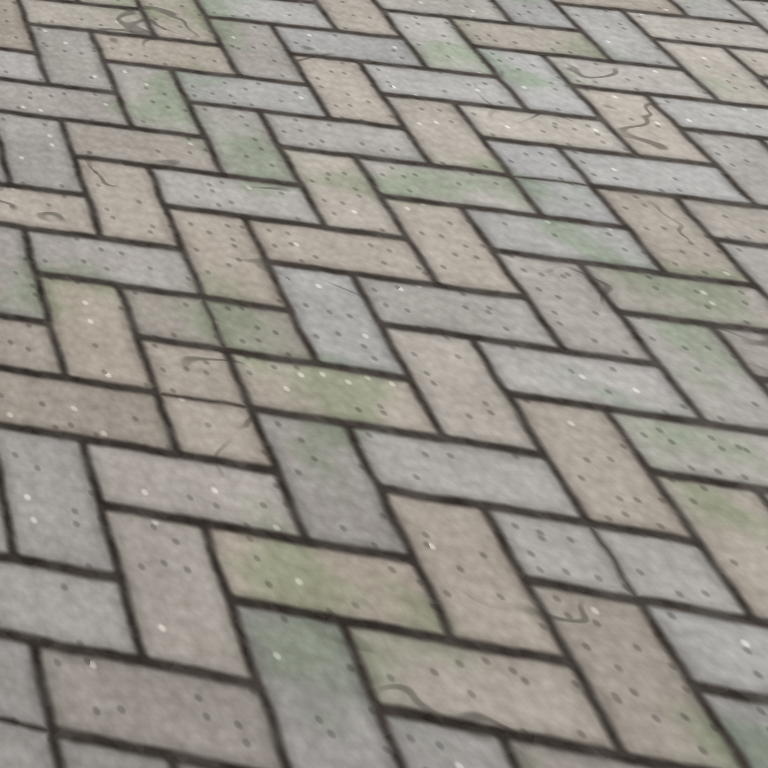
Give the GLSL for this texture, as a WebGL 2 fragment shader.

```glsl
#version 300 es
precision highp float;
// Worn herringbone brick paving seen at a slant, receding to the upper right.
// A perspective inverse gives ground units; 2:1 bricks follow from (column - row) mod 4.
// Layered sines and cellular noise add chipped edges, stains, moss, grit and cracks.
uniform vec2 u_resolution;
out vec4 fragColor;

float hash(vec2 p) {
    p = fract(p * vec2(0.1031, 0.1137));
    p += dot(p, p.yx + 33.33);
    return fract((p.x + p.y) * p.x * 17.3);
}

// Layered, turned sines: smooth wandering values near -1..1
float waves(vec2 p) {
    float sum = 0.0, gain = 0.45;
    for (int i = 0; i < 5; i++) {
        p = mat2(0.8, 0.6, -0.6, 0.8) * p * 1.7 + 1.3;
        sum += gain * sin(p.x + 1.7 * sin(p.y));
        gain *= 0.65;
    }
    return sum;
}

// Cellular noise: distance to the nearest seed, and that seed's random value
vec2 cellular(vec2 p) {
    vec2 base = floor(p), nearest = vec2(9.0, 0.0);
    for (int y = -1; y <= 1; y++)
    for (int x = -1; x <= 1; x++) {
        vec2 cell = base + vec2(x, y);
        float seed = hash(cell);
        float d = length(cell + vec2(seed, hash(cell + 71.0)) - p);
        if (d < nearest.x) nearest = vec2(d, seed);
    }
    return nearest;
}

// Distance inside a slightly rounded brick, positive on its face
float brickFace(vec2 p, vec2 size) {
    vec2 q = abs(p - 0.5 * size) - 0.5 * size + vec2(0.045, 0.065) + 0.05;
    return 0.05 - length(max(q, 0.0)) - min(max(q.x, q.y), 0.0);
}

void main() {
    vec2 uv = gl_FragCoord.xy / u_resolution;

    // Canvas to ground plane, rows counted downward
    vec2 view = vec2(uv.x, 1.0 - uv.y) - vec2(0.294, 0.456);
    mat2 tilt = mat2(0.1174, 0.018, 0.0302, 0.0714) - outerProduct(view, vec2(-0.0118, -0.0467));
    vec2 ground = inverse(tilt) * view;
    float blur = max(0.045, 0.7 * length(fwidth(ground)));

    // Herringbone: phases 0,1 are halves of a lying brick; 3,2 of a standing one
    vec2 worn = ground + 0.018 * vec2(waves(ground * 2.3), waves(ground * 2.1 + 9.0));
    vec2 cell = floor(worn);
    float phase = mod(cell.x - cell.y, 4.0);
    bool lying = phase < 1.5;
    vec2 offset = lying ? vec2(phase, 0.0) : vec2(0.0, 3.0 - phase);
    vec2 size = lying ? vec2(2.0, 1.0) : vec2(1.0, 2.0);
    vec2 local = worn - cell + offset;
    vec2 brick = cell - offset + 40.0;
    float tone = hash(brick), tint = hash(brick + 17.0);
    float face = brickFace(local, size);

    // A few bricks are cut across the middle
    if (hash(brick + 5.0) > 0.91) {
        float cut = lying ? local.x - 1.0 : local.y - 1.0;
        face = min(face, abs(cut) - 0.025);
    }

    // Face colour: paler with distance, stained and varied by brick
    float distance01 = smoothstep(0.1, 1.6, uv.x * 0.6 + uv.y);
    float stain = waves(ground * 1.4 + tone * 20.0);
    vec2 grain = cellular(ground * vec2(9.0, 7.0));
    vec3 stone = mix(vec3(0.605, 0.58, 0.55), vec3(0.715, 0.70, 0.675), distance01);
    stone += 0.07 * (tone - 0.5) + 0.032 * stain + 0.05 * (0.45 - grain.x);
    stone += 0.03 * waves(ground * 9.0);
    stone += mix(vec3(0.018, 0.0, -0.02), vec3(-0.012, 0.0, 0.018), tint);

    // Moss patches, small pits and pale grit
    float moss = smoothstep(0.2, 0.85, waves(ground * 0.55 + 4.0));
    stone = mix(stone, stone * vec3(0.88, 0.94, 0.87), moss);
    vec2 pit = cellular(ground * vec2(4.0, 3.0) + 30.0);
    float spot = 1.0 - smoothstep(0.06, 0.20, pit.x);
    stone *= 1.0 - 0.20 * spot * step(0.62, pit.y);
    stone += 0.16 * spot * step(pit.y, 0.07);

    // Curved cracks limited to scattered patches
    float crackLine = abs(waves(ground * 0.6 + 12.0));
    float crackArea = smoothstep(0.35, 0.7, waves(ground * 0.42 + 2.0));
    float crack = crackArea * (1.0 - smoothstep(0.02, 0.07 + blur * 0.5, crackLine));
    stone = mix(stone, vec3(0.34, 0.33, 0.30), 0.55 * crack);

    // Soft shading toward the rim, a lit upper edge, then dark sandy joints
    stone *= 0.88 + 0.12 * smoothstep(0.0, 0.16, face);
    stone += 0.025 * (1.0 - smoothstep(0.08, 0.24, local.y)) * smoothstep(0.02, 0.08, face);
    vec3 joint = mix(vec3(0.23, 0.21, 0.19), vec3(0.36, 0.34, 0.32), distance01 * 0.7);
    joint += 0.055 * waves(ground * 3.0 + 7.0) + 0.05 * (grain.y - 0.5);
    vec3 color = mix(joint, stone, smoothstep(-blur, blur, face));
    fragColor = vec4(clamp(color, 0.0, 1.0), 1.0);
}
```
